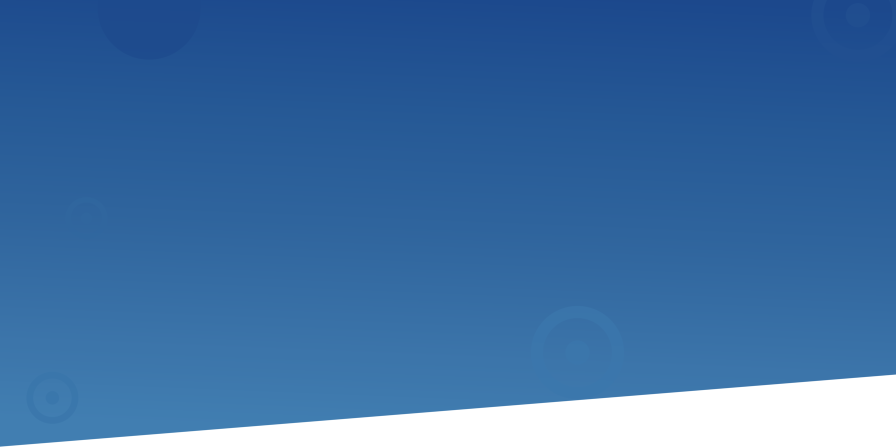
Write a WebGL 2 fragment shader that draws this background.

```glsl
#version 300 es
precision highp float;
// A blue backdrop, deep at the top and lighter below, with a white slanted foot.
// A tilted multi-stop gradient holds faint discs and target rings, made from
// circle distances; all lengths are in units of the canvas height.

uniform vec2 u_resolution;
out vec4 outColor;

const int TARGETS = 4;

// Soft coverage of the region where the signed distance is negative.
float cover(float d) {
    float pixel = 1.0 / u_resolution.y;
    return 1.0 - smoothstep(-0.7 * pixel, 0.7 * pixel, d);
}

// Blue ramp from the foot (0) to the top (1).
vec3 skyRamp(float h) {
    vec3 c = mix(vec3(0.255, 0.495, 0.695), vec3(0.235, 0.458, 0.666), smoothstep(0.0, 0.22, h));
    c = mix(c, vec3(0.188, 0.397, 0.618), clamp((h - 0.20) / 0.27, 0.0, 1.0));
    c = mix(c, vec3(0.148, 0.348, 0.585), clamp((h - 0.47) / 0.27, 0.0, 1.0));
    return mix(c, vec3(0.108, 0.282, 0.550), clamp((h - 0.74) / 0.28, 0.0, 1.0));
}

// A ring with a small disc at its centre, scaled by its outer radius.
float target(vec2 p, float radius) {
    float r = length(p);
    float ring = cover(abs(r - 0.87 * radius) - 0.13 * radius);
    return max(ring, cover(r - 0.26 * radius));
}

void main() {
    vec2 p = gl_FragCoord.xy / u_resolution.y;
    p.x *= 2.0 * u_resolution.y / u_resolution.x;

    // Gradient with bands that fall slightly to the right
    vec3 color = skyRamp(p.y + 0.04 * (p.x - 1.0));

    // Dark disc cut by the top edge
    float disc = cover(length(p - vec2(0.333, 0.982)) - 0.115);
    color = mix(color, vec3(0.115, 0.288, 0.550), 0.75 * disc);

    // Faint targets: centre and outer radius, then flat tint
    vec3 places[TARGETS] = vec3[](
        vec3(1.289, 0.213, 0.104), vec3(1.915, 0.966, 0.104),
        vec3(0.117, 0.112, 0.058), vec3(0.193, 0.513, 0.047));
    vec3 tints[TARGETS] = vec3[](
        vec3(0.230, 0.465, 0.675), vec3(0.130, 0.310, 0.565),
        vec3(0.222, 0.460, 0.668), vec3(0.188, 0.402, 0.622));
    for (int i = 0; i < TARGETS; i++) {
        float mask = target(p - places[i].xy, places[i].z);
        color = mix(color, tints[i], 0.75 * mask);
    }

    // White foot below a rising straight edge
    float foot = cover(p.y - 0.003 - 0.0805 * p.x);
    color = mix(color, vec3(1.0), foot);

    outColor = vec4(color, 1.0);
}
```
